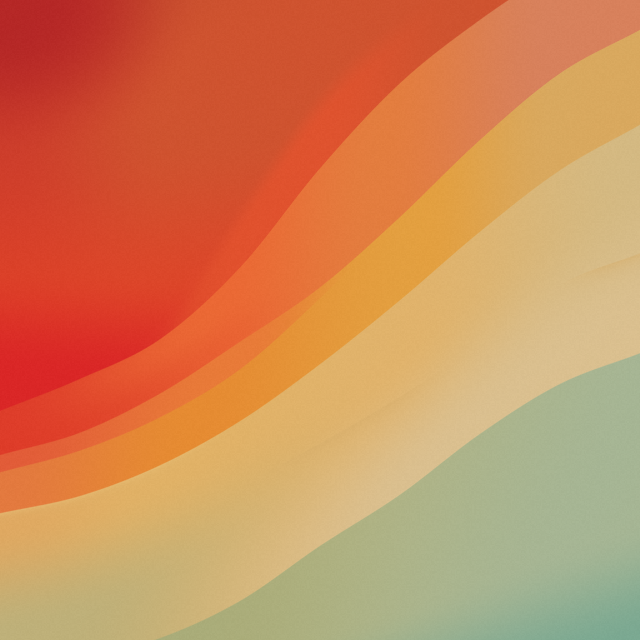
Write a WebGL 2 fragment shader that draws this background.

```glsl
#version 300 es
precision highp float;

uniform vec2 u_resolution;
out vec4 outColor;

// Edge heights at nine even steps from left to right
const float INNER[9] = float[9](.366, .408, .482, .668, .844, .960, 1.05, 1.10, 1.15);
const float RED[9] = float[9](.358, .408, .470, .582, .737, .870, .969, 1.052, 1.13);
const float ORANGE[9] = float[9](.289, .324, .385, .466, .551, .661, .781, .885, .953);
const float RIBBON[9] = float[9](.262, .296, .348, .423, .534, .659, .781, .885, .953);
const float GOLD[9] = float[9](.198, .225, .273, .342, .431, .531, .638, .734, .805);
const float FOLD[9] = float[9](.100, .130, .177, .241, .307, .380, .461, .555, .604);
const float SAND[9] = float[9](-.04, -.03, .003, .061, .147, .227, .322, .400, .448);

// Catmull-Rom curve through evenly spaced heights
float curve(float heights[9], float x) {
    float s = clamp(x, 0.0, 1.0) * 8.0;
    int i = min(int(s), 7);
    float t = s - float(i);
    float b = heights[i];
    float c = heights[i + 1];
    float a = i > 0 ? heights[i - 1] : 2.0 * b - c;
    float d = i < 7 ? heights[i + 2] : 2.0 * c - b;
    return b + 0.5 * t * (c - a + t * (2.0 * a - 5.0 * b + 4.0 * c - d
         + t * (3.0 * (b - c) + d - a)));
}

// Four-stop gradient
vec3 ramp(float x, vec4 stops, vec3 a, vec3 b, vec3 c, vec3 d) {
    vec3 col = mix(a, b, smoothstep(stops.x, stops.y, x));
    col = mix(col, c, smoothstep(stops.y, stops.z, x));
    return mix(col, d, smoothstep(stops.z, stops.w, x));
}

// Coverage below an edge, given the signed height above it
float below(float height, float pixel) {
    return 1.0 - smoothstep(-0.9 * pixel, 0.9 * pixel, height);
}

float hash(vec2 p) {
    vec3 q = fract(vec3(p.xyx) * 0.1031);
    q += dot(q, q.yzx + 33.33);
    return fract((q.x + q.y) * q.z);
}

// Rust field with a crimson corner and a scarlet base
vec3 redField(vec2 p) {
    vec3 col = mix(vec3(.73, .28, .175), vec3(.81, .325, .185),
                   smoothstep(-0.1, 0.24, p.x * 0.5 + (1.0 - p.y)));
    float left = 1.0 - smoothstep(0.0, 0.27, p.x);
    col = mix(col, vec3(.80, .22, .165), left * 0.8);
    float corner = 1.0 - smoothstep(0.07, 0.33, length((p - vec2(0.0, 1.0)) * vec2(1.0, 1.3)));
    col = mix(col, vec3(.71, .155, .15), corner);
    float warm = 1.0 - smoothstep(0.50, 0.80, p.y);
    col = mix(col, vec3(.88, .26, .155), warm * 0.85);
    float base = 1.0 - smoothstep(0.42, 0.59, p.y + 0.08 * p.x);
    return mix(col, vec3(.855, .15, .15), base);
}

vec3 orangeBand(vec2 p, float lift) {
    vec3 col = ramp(p.x, vec4(0.0, .34, .60, .86), vec3(.87, .24, .165),
                    vec3(.92, .41, .205), vec3(.89, .49, .245), vec3(.845, .505, .36));
    float heat = (1.0 - smoothstep(0.0, 0.075, lift)) * (1.0 - smoothstep(0.1, 0.5, p.x));
    return mix(col, vec3(.87, .23, .155), heat * 0.6);
}

vec3 goldBand(float x) {
    vec3 col = ramp(x, vec4(0.0, .30, .66, .87), vec3(.89, .475, .245),
                    vec3(.90, .545, .195), vec3(.89, .625, .25), vec3(.85, .66, .37));
    return col;
}

vec3 creamBand(vec2 p, float depth) {
    vec3 col = ramp(p.x, vec4(0.0, .25, .62, 1.0), vec3(.875, .66, .38),
                    vec3(.88, .695, .40), vec3(.88, .70, .42), vec3(.83, .725, .51));
    float dusk = smoothstep(0.02, 0.19, depth) * (1.0 - smoothstep(0.1, 0.62, p.x));
    col = mix(col, vec3(.745, .69, .475), dusk);
    float pale = smoothstep(0.08, 0.30, depth) * smoothstep(0.15, 0.65, p.x);
    return mix(col, vec3(.855, .75, .56), pale);
}

vec3 greenField(vec2 p) {
    vec3 col = mix(vec3(.665, .675, .475), vec3(.70, .70, .505), smoothstep(0.3, 0.7, p.x));
    float cool = smoothstep(0.45, 0.95, p.x - 0.45 * p.y + 0.1);
    col = mix(col, vec3(.65, .71, .58), cool);
    float teal = 1.0 - smoothstep(0.0, 0.19, p.y + 0.36 * (1.0 - p.x));
    return mix(col, vec3(.48, .66, .57), teal);
}

void main() {
    vec2 p = gl_FragCoord.xy / u_resolution;
    float pixel = 1.0 / u_resolution.y;
    float ribbon = p.y - curve(RIBBON, p.x);
    float gold = p.y - curve(GOLD, p.x);
    float fold = p.y - curve(FOLD, p.x);
    float orange = p.y - curve(ORANGE, p.x);

    // Red field and its faint brighter inner slope
    vec3 col = redField(p);
    float inner = 1.0 - smoothstep(-0.035, 0.02, p.y - curve(INNER, p.x));
    float slope = smoothstep(0.18, 0.38, p.x) * (1.0 - smoothstep(0.5, 0.72, p.x));
    col = mix(col, vec3(.89, .325, .18), inner * slope * 0.8);

    // Orange, ribbon and gold bands
    col = mix(col, orangeBand(p, orange), below(p.y - curve(RED, p.x), pixel));
    vec3 ribbonCol = mix(vec3(.885, .36, .22), vec3(.91, .48, .22), smoothstep(0.0, 0.35, p.x));
    ribbonCol = mix(ribbonCol, goldBand(p.x), smoothstep(0.38, 0.56, p.x));
    col = mix(col, ribbonCol, below(orange, pixel));
    col = mix(col, goldBand(p.x), below(ribbon, pixel));

    // Cream band with a lit rim and a soft fold
    vec3 cream = creamBand(p, -gold);
    float rim = exp(-abs(gold) * 220.0) * (1.0 - smoothstep(0.25, 0.4, p.x));
    cream = mix(cream, vec3(.90, .74, .46), rim * 0.7);
    float crease = smoothstep(0.38, 0.5, p.x) * (1.0 - smoothstep(0.6, 0.72, p.x))
                 + smoothstep(0.86, 0.96, p.x);
    float shade = below(fold, pixel) * exp(min(fold, 0.0) * 75.0);
    cream = mix(cream, vec3(.84, .68, .42), shade * crease * 0.55);
    col = mix(col, cream, below(gold, pixel));

    // Green field and fine grain
    col = mix(col, greenField(p), below(p.y - curve(SAND, p.x), pixel));
    col += (hash(floor(p * 512.0)) - 0.5) * 0.014;
    outColor = vec4(clamp(col, 0.0, 1.0), 1.0);
}
```
